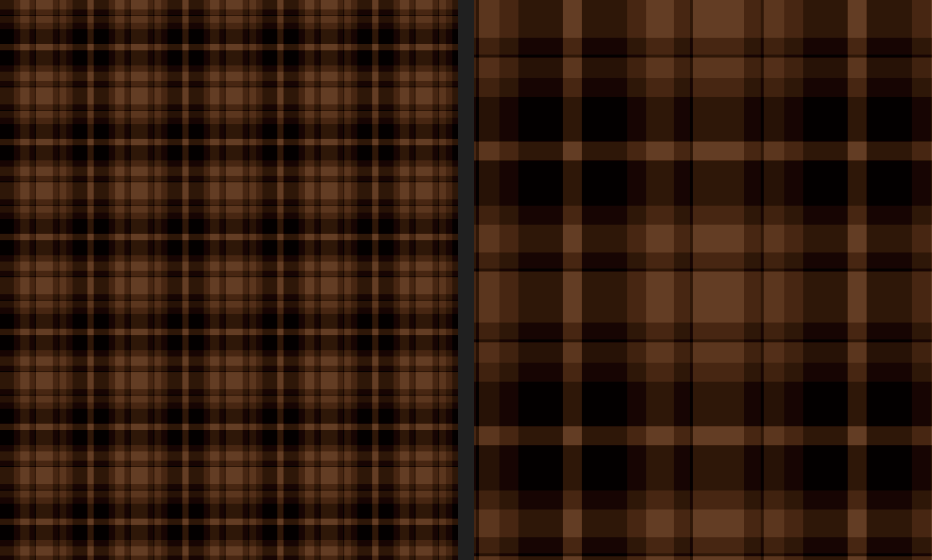
Left: the whole. Right: its middle third, enlarged.
A Shadertoy shader for this pattern:

```glsl
// Brown tartan: one asymmetric sett of stripes is laid along both axes.
// Each axis yields a thread brightness, and the sum of the two
// brightnesses selects a colour from a five-step brown ramp.

const float PERIOD = 0.1695;                 // sett size, in canvas heights
const vec2 ANCHOR = vec2(0.3312, 0.4232);    // centre of one pale stripe, from upper left
const float THREADS = 195.0;                 // thread count of one sett

const float BLACK = 0.0;
const float DEEP = 1.0;
const float TAN = 1.7;
const float PALE = 2.0;

// Smooth coverage of a repeating stripe between two thread positions
float stripe(float thread, float start, float end, float blur) {
    float offset = (thread - 0.5 * (start + end)) / THREADS;
    float dist = abs(fract(offset + 0.5) - 0.5) * THREADS;
    return clamp((0.5 * (end - start) - dist) / blur + 0.5, 0.0, 1.0);
}

// Thread brightness along one axis, from 0 (black) to 2 (pale)
float sett(float thread, float blur) {
    float tone = BLACK;
    // Broad ground, with paler bands on top
    tone = mix(tone, DEEP, stripe(thread, 37.5, 158.0, blur));
    tone = mix(tone, PALE, stripe(thread, 50.5, 69.5, blur));
    tone = mix(tone, PALE, stripe(thread, 81.5, 117.5, blur));
    tone = mix(tone, TAN, stripe(thread, 130.0, 145.0, blur));
    // Pale stripe inside the black band
    tone = mix(tone, PALE, stripe(thread, -6.5, 6.5, blur));
    // Fine black lines
    tone = mix(tone, BLACK, stripe(thread, 80.5, 82.5, blur));
    tone = mix(tone, BLACK, stripe(thread, 129.0, 131.0, blur));
    return tone;
}

// Colour for the summed brightness of both thread directions, 0 to 4
vec3 brownRamp(float level) {
    vec3 color = vec3(0.01, 0.0, 0.0);
    color = mix(color, vec3(0.09, 0.02, 0.01), clamp(level, 0.0, 1.0));
    color = mix(color, vec3(0.18, 0.09, 0.03), clamp(level - 1.0, 0.0, 1.0));
    color = mix(color, vec3(0.28, 0.15, 0.07), clamp(level - 2.0, 0.0, 1.0));
    return mix(color, vec3(0.39, 0.24, 0.14), clamp(level - 3.0, 0.0, 1.0));
}

void mainImage(out vec4 fragColor, in vec2 fragCoord) {
    // Canvas heights, measured from the upper left
    vec2 pos = vec2(fragCoord.x, iResolution.y - fragCoord.y) / iResolution.y;
    float threadsPerUnit = THREADS / PERIOD;
    vec2 thread = (pos - ANCHOR) * threadsPerUnit;
    float blur = threadsPerUnit / iResolution.y;   // one pixel in threads

    float level = sett(thread.x, blur) + sett(thread.y, blur);
    fragColor = vec4(brownRamp(level), 1.0);
}
```
